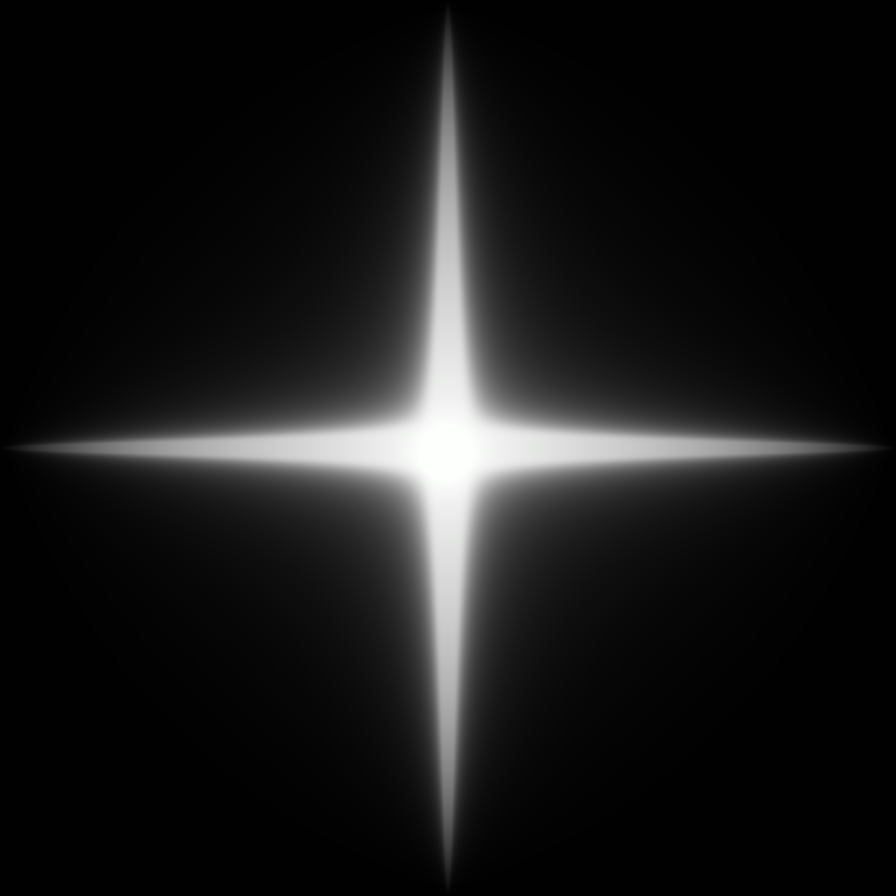
Give the GLSL for this background, as a WebGL 2 fragment shader.

```glsl
#version 300 es
precision highp float;
// A four-pointed star of light on black. The glow falls off with the product
// of the distances to both axes, which yields the curved arms; a radial
// profile caps its brightness and fades the tips out at the canvas edge.

uniform vec2 u_resolution;
out vec4 fragColor;

const vec2 CENTER = vec2(0.5);
const vec2 CORE_OFFSET = vec2(-0.004, -0.010);
const float REACH = 0.5;          // length of each arm
const float ARM_WIDTH = 0.0037;   // strength of the hyperbolic glow
const float CORE_PINCH = 0.1;     // radius within which the glow is narrowed
const float GLOW_POWER = 1.15;    // steepness of the glow
const float EDGE_SHARPNESS = 6.0; // hardness of the arm outline
const float CORE_RADIUS = 0.035;
const float CORE_GAIN = 0.06;
const vec3 BACKGROUND = vec3(0.003);
const vec3 LIGHT = vec3(0.994, 1.0, 0.994);

// Brightness inside the arms, from the centre out to the tips.
float armBrightness(float r) {
    float taper = 1.0 - pow(min(r / REACH, 1.0), 5.0);
    return max(1.0 - r, 0.0) * taper;
}

// Width of the glow at radius r: pinched at the core, closed at the tips.
float glowWidth(float r) {
    float taper = 1.0 - pow(min(r / REACH, 1.0), 3.0);
    return max(ARM_WIDTH * taper * r / (r + CORE_PINCH), 1e-5);
}

// Star light: a smooth minimum of the glow and the arm brightness.
float starLight(vec2 p) {
    float r = length(p);
    float cap = armBrightness(r);
    float falloff = pow(abs(p.x * p.y) / glowWidth(r), GLOW_POWER);
    falloff *= sqrt(cap);
    return cap * pow(1.0 + pow(falloff, EDGE_SHARPNESS), -1.0 / EDGE_SHARPNESS);
}

void main() {
    float unit = min(u_resolution.x, u_resolution.y);
    vec2 p = (gl_FragCoord.xy - CENTER * u_resolution) / unit;

    // Hot spot just below the crossing of the arms
    vec2 q = (p - CORE_OFFSET) / CORE_RADIUS;
    float core = CORE_GAIN * exp(-dot(q, q));

    float light = min(starLight(p) + core, 1.0);
    fragColor = vec4(mix(BACKGROUND, LIGHT, light), 1.0);
}
```
